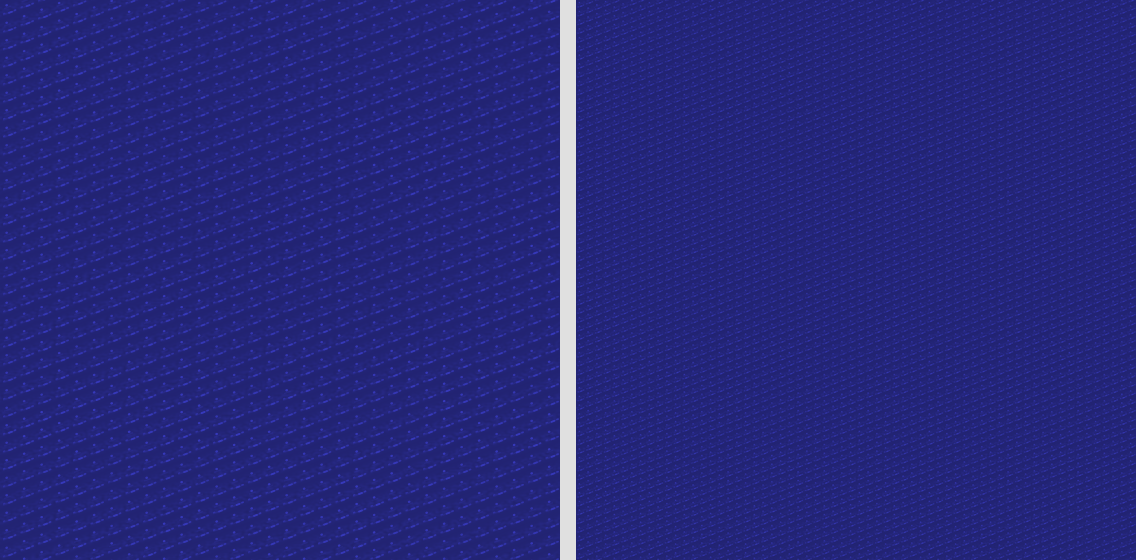
Left, the tile; right, the same tile 2 across and 2 down.
A WebGL 2 fragment shader for this texture:

```glsl
#version 300 es
precision highp float;
// Deep blue twill cloth with bright slanted flecks along shallow diagonal bands.

uniform vec2 u_resolution;
out vec4 outColor;

const float REPEATS = 32.0;                // cells across and down
const float RISE = 12.0;                   // whole rows climbed across the tile
const float SLANT = RISE / REPEATS;        // slope of bands and threads
const vec3 BASE_BLUE = vec3(0.137, 0.143, 0.465);
const vec3 BRIGHT_BLUE = vec3(0.213, 0.223, 0.735);
const float SOFTNESS = 0.035;              // edge blur, in cells
const float BAND_LEVEL = 0.10;             // diagonal twill shading
const float BAND_PHASE = 0.30;
const float STREAK_LEVEL = 0.27;
const float GRAIN_LEVEL = 0.28;
const vec2 GRAIN_SCALE = vec2(4.0, 6.0);   // grains per cell
const float WEAR = 0.20;                   // brightness change between flecks
const float TAU = 6.2831853;

float hash(vec2 cell) {
    uvec2 k = uvec2(cell) * uvec2(1597u, 3812u) + 719u;
    uint n = (k.x ^ (k.y << 3u)) * 74531u;
    n = (n ^ (n >> 15u)) * 91193u;
    n ^= n >> 13u;
    return float(n & 65535u) / 65535.0;
}

// Gradient at a lattice corner, wrapped to the period
float cornerValue(vec2 corner, vec2 offset, vec2 period) {
    float angle = TAU * hash(mod(corner, period));
    return dot(vec2(cos(angle), sin(angle)), offset);
}

float gradientNoise(vec2 p, vec2 period) {
    vec2 i = floor(p);
    vec2 f = p - i;
    vec2 w = f * f * f * (f * (f * 6.0 - 15.0) + 10.0);
    vec2 e = vec2(1.0, 0.0);
    float low = mix(cornerValue(i, f, period),
                    cornerValue(i + e.xy, f - e.xy, period), w.x);
    float high = mix(cornerValue(i + e.yx, f - e.yx, period),
                     cornerValue(i + e.xx, f - e.xx, period), w.x);
    return mix(low, high, w.y);
}

// One slanted capsule per cell; each column sits higher than the last
float fleck(vec2 p, vec2 center, float halfLength, float radius) {
    vec2 d = p - center;
    float column = round(d.x);
    d -= column * vec2(1.0, SLANT);
    float row = round(d.y);
    d.y -= row;
    vec2 along = normalize(vec2(1.0, SLANT));
    d -= along * clamp(dot(d, along), -halfLength, halfLength);
    float edge = max(SOFTNESS, 0.6 * REPEATS / u_resolution.x);
    float cover = 1.0 - smoothstep(-edge, edge, length(d) - radius);
    // Cell number that stays the same across the tile edges
    vec2 id = vec2(column, row + RISE * floor(column / REPEATS));
    return cover * (1.0 - WEAR * hash(mod(id, REPEATS)));
}

void main() {
    vec2 uv = gl_FragCoord.xy / u_resolution;
    vec2 p = uv * REPEATS;

    // Diagonal bands, with fibre grain on their lighter side
    float band = 0.5 + 0.5 * cos(TAU * (p.y - SLANT * p.x - BAND_PHASE));
    float grain = gradientNoise(p * GRAIN_SCALE, REPEATS * GRAIN_SCALE);
    float level = BAND_LEVEL * (band - 0.5) + GRAIN_LEVEL * grain * band;

    // Dim threads under the highlights
    float streak = fleck(p, vec2(0.55, 0.28), 0.36, 0.045);
    streak = max(streak, 0.8 * fleck(p, vec2(0.42, 0.58), 0.16, 0.040));
    level += STREAK_LEVEL * streak;

    // Highlights: a dash, a round dot and two fainter tips
    float shine = fleck(p, vec2(0.60, 0.30), 0.085, 0.052);
    shine = max(shine, fleck(p, vec2(0.38, 0.70), 0.012, 0.062));
    shine = max(shine, 0.75 * fleck(p, vec2(0.86, 0.42), 0.030, 0.045));
    shine = max(shine, 0.65 * fleck(p, vec2(0.24, 0.22), 0.030, 0.040));
    level = mix(level, 1.0, shine);

    // Slow fading across the cloth
    level *= 1.0 + 0.12 * gradientNoise(uv * 6.0, vec2(6.0));
    outColor = vec4(mix(BASE_BLUE, BRIGHT_BLUE, clamp(level, -0.12, 1.0)), 1.0);
}
```
